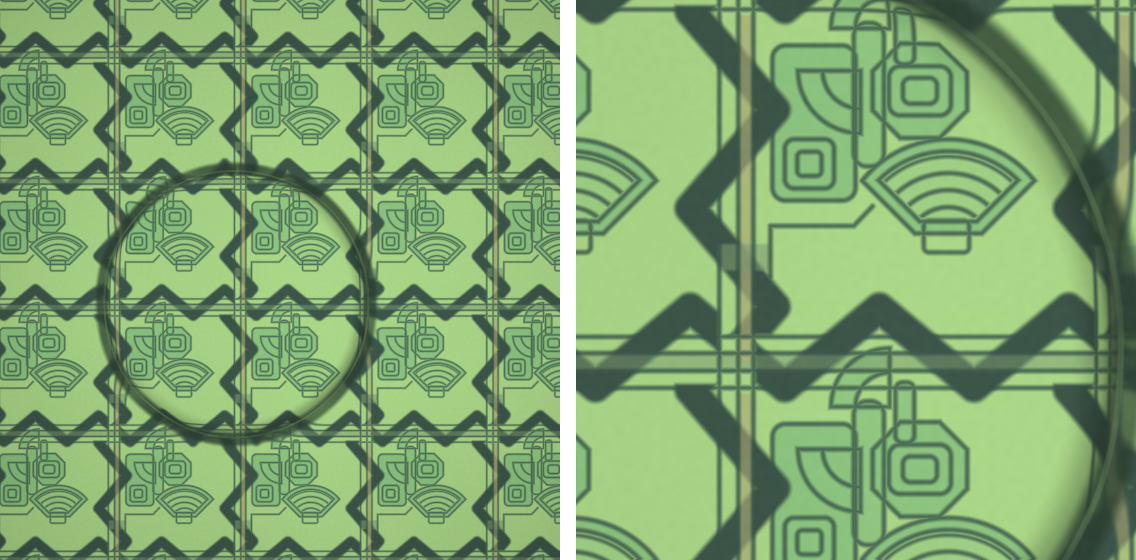
Left, the full canvas; right, a detail of the centre.
Write a Shadertoy shader that draws this pattern.

```glsl
// Green microchip pixel grid with zigzag bus lines, seen under a dark round bubble rim.

const float PITCH = 0.2253;               // cell size, canvas units
const vec2 GRID_ORIGIN = vec2(0.208, 0.901);
const float LINE_HALF = 0.0062;           // line half width, cell units
const float ZIGZAG_HALF = 0.041;
const float BLUR = 0.005;
const vec2 BUBBLE_CENTRE = vec2(0.422, 0.457);
const float BUBBLE_RADIUS = 0.241;
const float RIM_HALF = 0.0125;

const vec3 SUBSTRATE = vec3(0.655, 0.825, 0.52);
const vec3 TRACE_FILL = vec3(0.50, 0.73, 0.48);
const vec3 ZIGZAG = vec3(0.235, 0.325, 0.28);
const vec3 LINE = vec3(0.22, 0.33, 0.28);
const vec3 BUS = vec3(0.48, 0.60, 0.43);
const vec3 TAN = vec3(0.66, 0.66, 0.45);
const vec3 RIM = vec3(0.16, 0.235, 0.18);

float hash(vec2 p) {
    p = fract(p * vec2(0.1031, 0.1173));
    p += dot(p, p.yx + 33.33);
    return fract((p.x + p.y) * p.x * 17.0);
}

float gradientDot(vec2 cell, vec2 corner, vec2 f) {
    float a = 6.2832 * hash(cell + corner);
    return dot(vec2(cos(a), sin(a)), f - corner);
}

float gradientNoise(vec2 p) {
    vec2 i = floor(p), f = fract(p), u = f * f * (3.0 - 2.0 * f), e = vec2(1, 0);
    return mix(mix(gradientDot(i, e.yy, f), gradientDot(i, e.xy, f), u.x),
               mix(gradientDot(i, e.yx, f), gradientDot(i, e.xx, f), u.x), u.y);
}

float segment(vec2 p, vec2 a, vec2 b) {
    vec2 d = b - a;
    return length(p - a - d * clamp(dot(p - a, d) / dot(d, d), 0.0, 1.0));
}

float roundBox(vec2 p, vec2 halfSize, float r) {
    vec2 q = abs(p) - halfSize + r;
    return length(max(q, 0.0)) + min(max(q.x, q.y), 0.0) - r;
}

float octagon(vec2 p, float r) {
    p = abs(p);
    return max(max(p.x, p.y), (p.x + p.y) * 0.7071) - r;
}

float quarterDisc(vec2 p, float r) { return max(length(p) - r, max(p.x, p.y)); }

float fan(vec2 p, float r) {
    return max(max(length(p) - r, (abs(p.x) + p.y) * 0.7071), p.y + 0.075);
}

float fill(float d, float soft) { return 1.0 - smoothstep(-soft, soft, d); }

// Cell coordinates: x right, y down, origin at the bus crossing.
vec3 chip(vec2 grid, float soft) {
    vec2 p = fract(grid + 0.2) - 0.2;
    float down = fract(grid.y);

    // Circuit body
    vec2 fanP = p - vec2(0.54, 0.70), ringP = p - vec2(0.465, 0.28);
    float fanInner = fan(fanP, 0.26);
    float block = roundBox(p - vec2(0.185, 0.365), vec2(0.11, 0.205), 0.035);
    float ring = octagon(ringP, 0.125);
    float body = min(min(block, ring), fanInner - 0.032);
    float slot = roundBox(p - vec2(0.33, 0.29), vec2(0.04, 0.19), 0.035);
    float stem = roundBox(p - vec2(0.425, 0.13), vec2(0.025, 0.08), 0.02);
    float pad = roundBox(p - vec2(0.173, 0.473), vec2(0.065), 0.025);
    float tab = roundBox(p - vec2(0.535, 0.665), vec2(0.06, 0.042), 0.015);
    vec2 gateP = p - vec2(0.385, 0.115), armP = (p - vec2(0.308, 0.227)) * vec2(1, -1);
    float gate = quarterDisc(gateP, 0.155), arm = quarterDisc(armP, 0.165);

    // All outlines share one distance
    float edge = min(min(abs(body), abs(slot)), min(abs(stem), abs(pad)));
    edge = min(edge, min(min(abs(tab), abs(fanInner)), min(abs(gate), abs(arm))));
    edge = min(edge, min(abs(quarterDisc(gateP, 0.09)), abs(quarterDisc(armP, 0.10))));
    edge = min(edge, abs(roundBox(p - vec2(0.173, 0.473), vec2(0.032), 0.014)));
    edge = min(edge, abs(roundBox(ringP, vec2(0.082, 0.065), 0.03)));
    edge = min(edge, abs(roundBox(ringP, vec2(0.045, 0.034), 0.02)));
    float arcs = abs(mod(length(fanP), 0.045) - 0.0225);
    edge = min(edge, max(arcs, fanInner + 0.015));
    edge = min(edge, segment(p, vec2(0.07, 0.637), vec2(0.29, 0.637)));
    edge = min(edge, segment(p, vec2(0.29, 0.637), vec2(0.34, 0.585)));
    edge = min(edge, segment(p, vec2(0.07, 0.637), vec2(0.07, 0.77)));

    // Bus rails
    vec2 rails = min(abs(p - vec2(-0.015, -0.027)), abs(p - vec2(0.025, 0.02)));
    edge = min(edge, min(rails.x, rails.y));
    edge = min(edge, min(abs(p.x + 0.065), min(abs(p.y + 0.07), abs(p.y - 0.065))));

    // Zigzags, folded into one half period each
    vec2 across = vec2(abs(mod(p.x + 0.142, 0.5) - 0.25), p.y);
    float zigH = segment(across, vec2(0.0, 0.062), vec2(0.25, -0.146)) - ZIGZAG_HALF;
    zigH = max(zigH, 0.048 - abs(p.x + 0.018));
    vec2 along = vec2(p.x, abs(mod(down - 0.07, 0.52) - 0.26));
    float zigV = segment(along, vec2(0.082, 0.0), vec2(-0.142, 0.26)) - ZIGZAG_HALF;
    zigV = max(zigV, abs(down - 0.49) - 0.435);

    vec3 col = mix(SUBSTRATE, TRACE_FILL, 0.3 * fill(body, soft));
    float bands = min(min(slot, stem), min(max(body, -fanInner), max(ring, 0.065 - length(ringP))));
    col = mix(col, TRACE_FILL, 0.65 * fill(min(bands, max(gate, 0.09 - length(gateP))), soft));
    col = mix(col, ZIGZAG, fill(min(zigH, zigV), soft * 1.5));
    col = mix(col, BUS, 0.5 * fill(abs(p.y + 0.003) - 0.024, soft));
    float wear = 0.65 + 0.35 * gradientNoise(grid * 2.3);
    col = mix(col, TAN, wear * fill(max(abs(p.x - 0.005) - 0.018, 0.08 - down), soft));
    col = mix(col, BUS, 0.6 * fill(roundBox(p - vec2(0.0, 0.72), vec2(0.068, 0.035), 0.0), soft));
    return mix(col, LINE, 0.8 * fill(edge - LINE_HALF, soft));
}

void mainImage(out vec4 fragColor, in vec2 fragCoord) {
    vec2 uv = fragCoord / iResolution.y;
    float soft = BLUR + 0.5 / (iResolution.y * PITCH);

    // Bubble rim bends the view slightly
    vec2 away = uv - BUBBLE_CENTRE;
    float r = length(away);
    vec2 dir = away / max(r, 0.001);
    float e = r - BUBBLE_RADIUS + 0.003 * gradientNoise(dir * 2.5);
    float bend = exp(-e * e / (RIM_HALF * RIM_HALF));
    vec2 grid = (uv + dir * bend * 0.008 - GRID_ORIGIN) * vec2(1, -1) / PITCH;
    vec3 col = chip(grid, soft * (1.0 + bend));

    // Rim shade, inner shadow and light streak
    float rim = 1.0 - smoothstep(RIM_HALF * 0.45, RIM_HALF * 1.25, abs(e));
    float shadow = smoothstep(-0.035, -0.008, e) * (1.0 - smoothstep(-0.008, 0.0, e));
    col *= 1.0 - 0.3 * shadow * (0.5 + 0.5 * dot(dir, vec2(0.8, -0.6)));
    col = mix(col, RIM, rim * (0.75 + 0.25 * gradientNoise(dir * 4.0 + 7.0)));
    float streak = 1.0 - smoothstep(0.0008, 0.0028, abs(e + 0.004));
    col = mix(col, BUS, streak * (0.28 + 0.3 * gradientNoise(dir * 3.0)));

    // Uneven lighting and faint grain
    vec2 q = uv - vec2(0.55, 0.5);
    col *= 1.02 - 0.3 * dot(q, q) + 0.025 * gradientNoise(uv * 4.0);
    col += 0.012 * gradientNoise(uv * 180.0);
    fragColor = vec4(col, 1.0);
}
```
